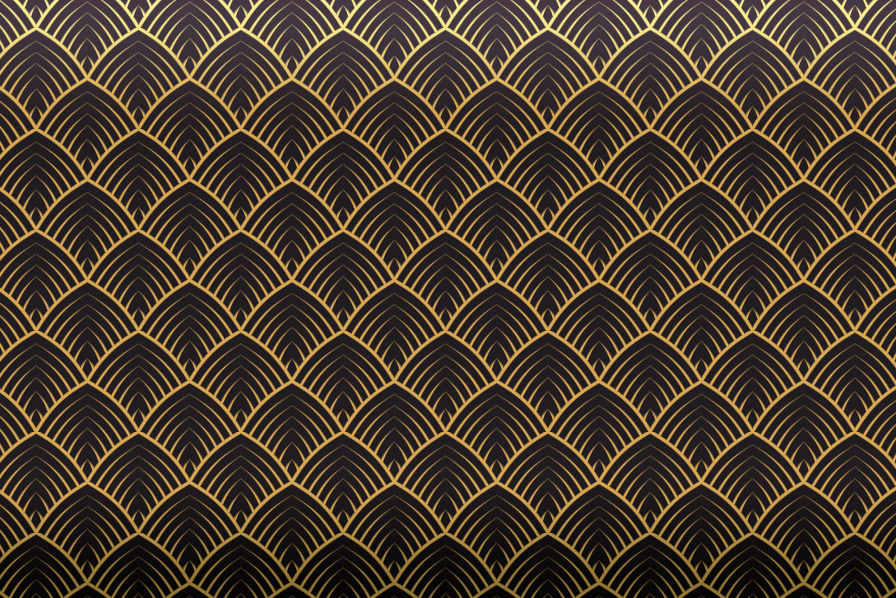
Give the GLSL for this pattern, as a WebGL 1 fragment shader.

```glsl
precision highp float;
// Art deco fan scales: staggered rows of pointed gold arches on near-black,
// each filled with nested arches that taper to nothing at their tips.
// Lengths are in half scale widths; vertical gradients tint gold and ground.

uniform vec2 u_resolution;

const float ROW = 0.986;   // vertical step between rows
const float RINGS = 7.0;   // nested arches per scale, outline included

// Drop of the arch below its tip at t = 0 (tip) to 1 (foot), and its slope.
float arch(float t) { return 0.6 * t + (ROW - 0.6) * t * t * t; }
float archSlope(float t) { return 0.6 + 3.0 * (ROW - 0.6) * t * t; }

// Box-filtered coverage of a line at signed distance d.
float stroke(float d, float halfWidth, float blur) {
  return clamp((d + halfWidth) / blur + 0.5, 0.0, 1.0)
       - clamp((d - halfWidth) / blur + 0.5, 0.0, 1.0);
}

// Position relative to the nearest tip in a row: (distance aside, drop).
vec2 scaleCoord(vec2 p, float row) {
  float x = p.x - mod(row, 2.0);
  return vec2(abs(mod(x + 1.0, 2.0) - 1.0), p.y - row * ROW);
}

// Inner arches shrink toward the bottom cusp and grow steeper on the way.
float innerArches(vec2 q, float blur) {
  float ink = 0.0;
  for (float k = 1.0; k < RINGS; k++) {
    float s = k / RINGS;
    float tip = 2.0 * ROW * (1.0 - s) - 1.5 * s * (1.0 - s) * (1.0 - s);
    float foot = ROW * (2.0 - s);
    float stretch = (foot - tip) / ROW;
    float t = q.x / s;
    float slope = stretch * archSlope(t) / s;
    float d = (q.y - tip - stretch * arch(t)) / sqrt(1.0 + slope * slope);
    float halfWidth = mix(0.003, 0.028, smoothstep(0.0, 1.05, t));
    ink = max(ink, stroke(d, halfWidth, blur));
  }
  return ink;
}

void main() {
  float pixel = 17.51 / u_resolution.x;
  float blur = 1.4 * pixel;
  vec2 frag = vec2(gl_FragCoord.x, u_resolution.y - gl_FragCoord.y);
  vec2 p = frag * pixel - vec2(0.707, 0.547);
  float down = frag.y / u_resolution.y;

  // The lower row overlaps the one above it.
  float row = floor(p.y / ROW);
  vec2 q = scaleCoord(p, row);
  float slope = archSlope(q.x);
  float edge = (q.y - arch(q.x)) / sqrt(1.0 + slope * slope);
  vec2 owner = edge > 0.0 ? q : scaleCoord(p, row - 1.0);
  float ink = max(innerArches(owner, blur), stroke(edge, 0.033, blur));

  // Pale at the top, warm in the middle, dimmed at the foot.
  vec3 gold = mix(vec3(1.0, 0.95, 0.58), vec3(0.85, 0.66, 0.33),
                  smoothstep(0.0, 0.2, down));
  gold = mix(gold, vec3(0.58, 0.46, 0.2), smoothstep(0.8, 1.0, down));
  vec3 ground = mix(vec3(0.27, 0.22, 0.26), vec3(0.13, 0.11, 0.12),
                    smoothstep(0.0, 0.25, down));
  ground = mix(ground, vec3(0.025, 0.02, 0.022), smoothstep(0.78, 1.0, down));

  gl_FragColor = vec4(mix(ground, gold, ink), 1.0);
}
```
